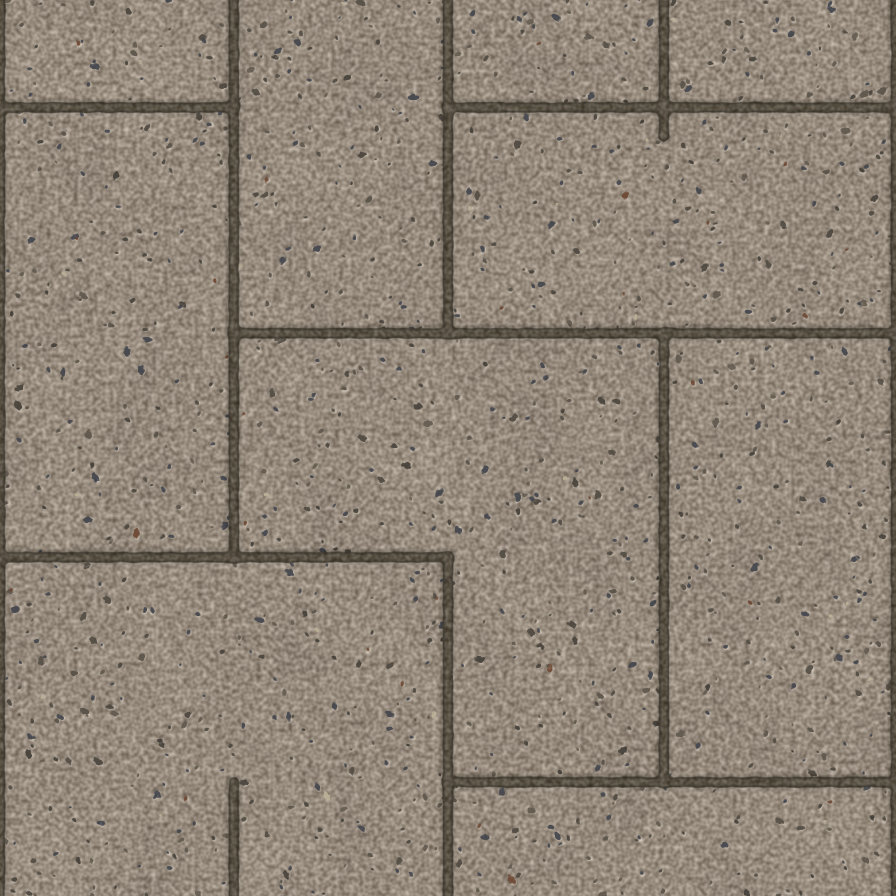
This texture is drawn by a Shadertoy shader. Its source:

```glsl
const vec3 STONE = vec3(0.585, 0.542, 0.488);
const vec3 MORTAR = vec3(0.355, 0.325, 0.275);
const vec3 SHADOW = vec3(0.23, 0.21, 0.175);
const float JOINT_HALF_WIDTH = 0.0058;

// Grid lines, and bit masks of the spans along each line that hold a joint
const float GRID_X[5] = float[](0.0, 0.261, 0.5, 0.741, 1.0);
const float GRID_Y[6] = float[](-0.12, 0.127, 0.378, 0.628, 0.88, 1.13);
const int COLUMN_MASK[5] = int[](31, 29, 27, 22, 31);
const int ROW_MASK[6] = int[](0, 12, 3, 14, 13, 0);

vec2 hash2(vec2 p) {
    vec3 q = fract(p.xyx * vec3(0.1031, 0.1030, 0.0973));
    q += dot(q, q.yzx + 33.33);
    return fract((q.xx + q.yz) * q.zy);
}

float cornerGradient(vec2 cell, vec2 corner, vec2 f) {
    float angle = 6.2832 * hash2(cell + corner).x;
    return dot(vec2(cos(angle), sin(angle)), f - corner);
}

float gradientNoise(vec2 p) {
    vec2 cell = floor(p), f = fract(p);
    vec2 u = f * f * f * (f * (f * 6.0 - 15.0) + 10.0);
    float low = mix(cornerGradient(cell, vec2(0, 0), f), cornerGradient(cell, vec2(1, 0), f), u.x);
    float high = mix(cornerGradient(cell, vec2(0, 1), f), cornerGradient(cell, vec2(1, 1), f), u.x);
    return mix(low, high, u.y);
}

float segmentDistance(vec2 p, vec2 a, vec2 b) {
    vec2 ab = b - a;
    return length(p - a - ab * clamp(dot(p - a, ab) / dot(ab, ab), 0.0, 1.0));
}

float smoothMin(float a, float b, float k) {
    float h = max(k - abs(a - b), 0.0) / k;
    return min(a, b) - 0.25 * h * h * k;
}

// Signed distance to the joints: negative in mortar, positive on the blocks
float jointDistance(vec2 p, float halfWidth) {
    // Short slot that runs on into the block below
    float upright = segmentDistance(p, vec2(GRID_X[3], 0.848), vec2(GRID_X[3], GRID_Y[4]));
    float level = 1.0;
    for (int i = 0; i < 5; i++) {
        for (int j = 0; j < 5; j++) {
            vec2 start = vec2(GRID_X[i], GRID_Y[j]);
            if (((COLUMN_MASK[i] >> j) & 1) == 1)
                upright = min(upright, segmentDistance(p, start, vec2(start.x, GRID_Y[j + 1])));
            if (i < 4 && ((ROW_MASK[j] >> i) & 1) == 1)
                level = min(level, segmentDistance(p, start, vec2(GRID_X[i + 1], start.y)));
        }
    }
    return smoothMin(upright, level, 0.006) - halfWidth;
}

vec3 aggregateColor(float kind) {
    vec3 color = mix(vec3(0.25, 0.235, 0.21), vec3(0.40, 0.365, 0.32), fract(kind * 7.0));
    color = mix(color, vec3(0.26, 0.27, 0.30), step(0.66, kind));
    color = mix(color, vec3(0.43, 0.28, 0.20), step(0.96, kind));
    return mix(color, vec3(0.74, 0.70, 0.60), step(0.98, kind));
}

// Scattered chips and pits, one at most per cell, with a lit lower right rim
vec3 addAggregate(vec3 base, vec2 p, float cells, float density, float radius, float pixel) {
    vec2 home = floor(p * cells);
    for (int k = 0; k < 9; k++) {
        vec2 cell = home + vec2(k % 3 - 1, k / 3 - 1);
        vec2 traits = hash2(cell + cells * 3.7);
        if (traits.x > density) continue;
        vec2 look = hash2(cell + cells * 9.1);
        vec2 offset = p - (cell + hash2(cell + cells)) / cells;
        float angle = 6.2832 * look.x;
        vec2 axis = vec2(cos(angle), sin(angle));
        vec2 local = vec2(dot(offset, axis), 1.5 * dot(offset, vec2(-axis.y, axis.x)));
        float size = radius * mix(0.55, 1.15, look.y);
        float d = length(local) - size * (1.0 + 0.6 * gradientNoise(p * 260.0));
        float rim = smoothstep(0.0025, 0.0, abs(d - 0.0012)) * smoothstep(0.0, size, offset.x - offset.y);
        base += 0.07 * rim;
        base = mix(base, aggregateColor(traits.y), 0.9 * smoothstep(pixel, -pixel, d));
    }
    return base;
}

void mainImage(out vec4 fragColor, in vec2 fragCoord) {
    vec2 uv = fragCoord / iResolution.xy;
    float pixel = 1.0 / min(iResolution.x, iResolution.y);

    // Slightly ragged block edges and a bevel lit from the upper left
    vec2 wobble = vec2(gradientNoise(uv * 75.0), gradientNoise(uv * 75.0 + 41.3));
    vec2 p = uv + 0.0014 * wobble;
    float edge = jointDistance(p, JOINT_HALF_WIDTH);
    float slope = edge - jointDistance(p + vec2(-0.0015, 0.002), JOINT_HALF_WIDTH);

    // Sandy grain with broad, faint mottling
    float coarse = gradientNoise(uv * 137.3);
    float fine = gradientNoise(uv * 229.7 + 17.1);
    float mottle = gradientNoise(uv * 9.3) + gradientNoise(uv * 31.7 + 5.2);
    float grain = 0.15 * coarse + 0.17 * fine;

    // Block face
    vec3 face = STONE + grain + 0.028 * mottle * vec3(1.0, 1.0, 0.9);
    face = addAggregate(face, uv, 34.0, 0.32, 0.0047, pixel);
    face = addAggregate(face, uv, 63.0, 0.22, 0.0028, pixel);
    float bevel = 1.0 - smoothstep(0.0, 0.006, edge);
    face *= 1.0 - 0.10 * bevel;
    face += 22.0 * slope * bevel;

    // Recessed mortar, darkest against the block walls
    float wall = smoothstep(-0.0042, -0.0003, edge);
    vec3 mortar = MORTAR + 0.75 * grain;
    mortar = mix(mortar, SHADOW + 0.3 * grain, 0.8 * wall);

    vec3 color = mix(mortar, face, smoothstep(-pixel, pixel, edge));
    fragColor = vec4(clamp(color, 0.0, 1.0), 1.0);
}
```
